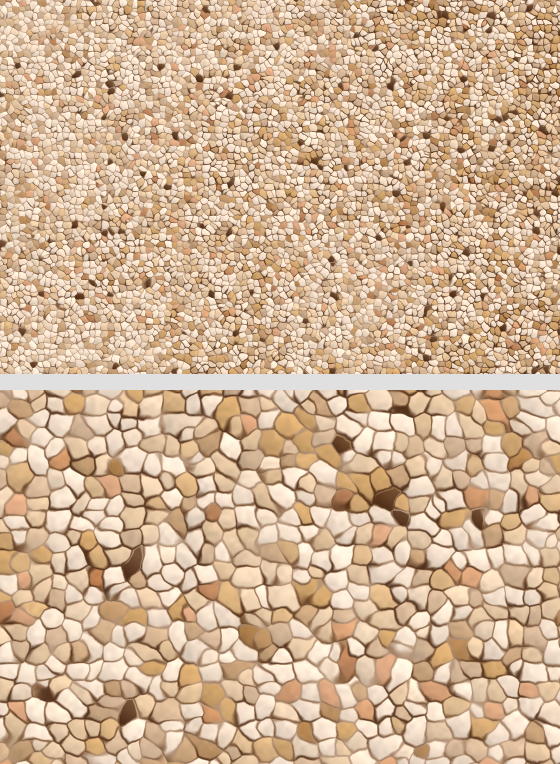
Top, the full canvas; bottom, a detail of the centre.
Give the GLSL for this texture, as a Shadertoy shader.

```glsl
// Sunlit bed of fine crushed gravel in cream, tan and ochre.
// Each grain is a cell of a Voronoi pattern whose metric is stretched and turned
// per grain; gaps, side shading and broad patches of noise give the relief.

const float ROWS = 59.0;                    // grains per canvas height
const vec2 LIGHT = vec2(0.45, 0.89);        // direction towards the sun

const vec3 CREAM = vec3(0.965, 0.885, 0.805);
const vec3 TAN   = vec3(0.905, 0.785, 0.645);
const vec3 OCHRE = vec3(0.81, 0.63, 0.40);
const vec3 RUST  = vec3(0.83, 0.58, 0.41);
const vec3 DUST  = vec3(0.70, 0.575, 0.47);
const vec3 SHADE = vec3(0.47, 0.32, 0.20);
const vec3 PIT   = vec3(0.27, 0.14, 0.06);

struct Grain {
    vec2 id;        // cell of the nearest grain
    vec2 offset;    // position relative to its centre
    float edge;     // distance-like value, zero at the border
};

vec3 hash3(vec2 p) {
    vec3 q = fract(p.xyx * vec3(0.1031, 0.1030, 0.0973));
    q += dot(q, q.yxz + 33.33);
    return fract((q.xxy + q.yzz) * q.zyx);
}

float noise(vec2 p) {
    vec2 i = floor(p), f = fract(p);
    f = f * f * (3.0 - 2.0 * f);
    float low  = mix(hash3(i).x, hash3(i + vec2(1, 0)).x, f.x);
    float high = mix(hash3(i + vec2(0, 1)).x, hash3(i + vec2(1, 1)).x, f.x);
    return mix(low, high, f.y);
}

float fbm(vec2 p) {
    float sum = 0.0, amp = 0.5;
    for (int i = 0; i < 3; i++) {
        sum += amp * noise(p);
        p = p * 2.03 + 17.0;
        amp *= 0.5;
    }
    return sum / 0.875;
}

// Distance from a grain centre, stretched along a random axis
float grainMetric(vec2 r, vec3 rnd) {
    float a = rnd.x * 3.14159, c = cos(a), s = sin(a);
    vec2 q = mat2(c, -s, s, c) * r;
    q *= vec2(mix(0.72, 1.0, rnd.y), mix(1.3, 1.0, rnd.y));
    vec2 b = abs(q);
    float angular = max(max(b.x, b.y), 0.74 * (b.x + b.y));
    return mix(length(q), angular, 0.6) * mix(0.85, 1.25, rnd.z);
}

Grain nearestGrain(vec2 p) {
    vec2 cell = floor(p);
    float first = 9.0, second = 9.0;
    Grain g = Grain(cell, vec2(0), 0.0);
    for (int y = -2; y <= 2; y++)
    for (int x = -2; x <= 2; x++) {
        vec2 id = cell + vec2(x, y);
        vec2 r = p - id - 0.1 - 0.8 * hash3(id).xy;
        float d = grainMetric(r, hash3(id + 71.0));
        if (d < first) {
            second = first;
            first = d;
            g.id = id;
            g.offset = r;
        } else {
            second = min(second, d);
        }
    }
    g.edge = second - first;
    return g;
}

vec3 grainColour(vec3 rnd, float coarse) {
    float pick = rnd.x + 0.30 * (coarse - 0.5);
    vec3 col = mix(CREAM, TAN, smoothstep(0.42, 0.72, pick));
    col = mix(col, OCHRE, smoothstep(0.78, 0.96, pick) * 0.9);
    col = mix(col, RUST, step(0.95, rnd.y) * 0.75);
    return col * mix(0.95, 1.04, rnd.z);
}

vec3 gravel(vec2 uv) {
    // Broad patches: pale and dusty against open and contrasty
    float coarse = 0.24 + 0.26 * uv.x + 0.8 * (fbm(uv * 3.2 + 4.0) - 0.5);
    coarse = clamp(coarse, 0.0, 1.0);

    vec2 p = uv * ROWS;
    p += 0.22 * (vec2(noise(p * 1.7), noise(p * 1.7 + 37.0)) - 0.5);
    Grain g = nearestGrain(p);
    vec3 rnd = hash3(g.id + 133.0), depth = hash3(g.id + 211.0);

    // Lit and shaded sides, with a rough surface
    float side = clamp(dot(g.offset, LIGHT) * 1.8, -1.0, 1.0);
    float rough = noise(p * 3.5) - 0.5;
    vec3 col = grainColour(rnd, coarse);
    col *= 1.0 + 0.075 * side + 0.09 * rough;
    col = mix(col, col * vec3(0.86, 0.80, 0.73), step(0.82, depth.y));

    // Gaps are wider and darker on the side away from the sun
    float away = smoothstep(0.2, -0.8, side);
    float width = mix(0.10, 0.30, away) * mix(0.75, 1.25, coarse);
    float gap = 1.0 - smoothstep(0.01, width + 0.05, g.edge);
    float dark = noise(p * 0.9 + 53.0) + 0.55 * (coarse - 0.5) + 0.35 * (away - 0.4);
    vec3 gapCol = mix(DUST, SHADE, smoothstep(0.25, 0.65, dark));
    gapCol = mix(gapCol, PIT, smoothstep(0.62, 0.95, dark));
    col = mix(col, gapCol, gap * mix(0.8, 1.0, coarse));

    // A few missing grains leave deep holes
    float hole = step(depth.x, 0.008 + 0.03 * coarse) * smoothstep(0.02, 0.2, g.edge);
    return mix(col, mix(SHADE, PIT, 0.7 - 0.4 * side), hole * 0.9);
}

void mainImage(out vec4 fragColor, in vec2 fragCoord) {
    vec3 sum = vec3(0);
    for (int i = 0; i < 4; i++) {           // 2 x 2 samples smooth the edges
        vec2 sub = (vec2(i % 2, i / 2) - 0.5) * 0.5;
        sum += gravel((fragCoord + sub) / iResolution.y);
    }
    fragColor = vec4(clamp(sum * 0.25, 0.0, 1.0), 1.0);
}
```
